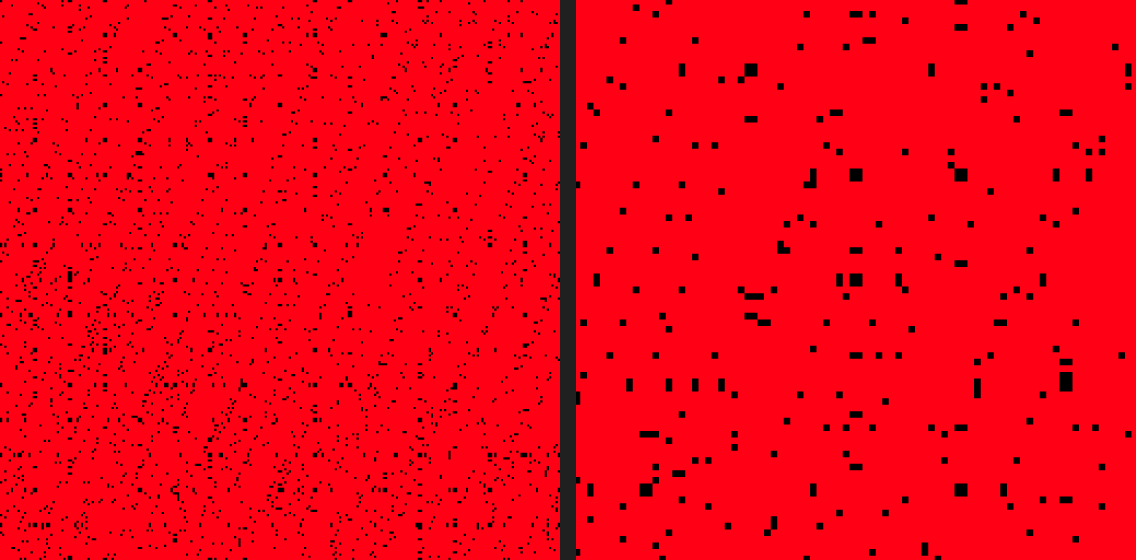
Left: the whole. Right: its middle third, enlarged.
Reproduce this texture procedurally as a WebGL 2 fragment shader.

```glsl
#version 300 es
precision highp float;
// Black square specks scattered at random over flat red, on a 256 x 256 grid.
// Every 16 squares two neighbours fuse into one wider cell, so specks on these
// seams are stretched; where two seams cross, big specks are more frequent.
uniform vec2 u_resolution;
out vec4 fragColor;

float hash(vec2 p) {
    return fract(sin(dot(p, vec2(127.1, 311.7))) * 43758.5453);
}

// 1 inside a black speck, 0 on the red ground; uv spans 0..1
float speck(vec2 uv) {
    vec2 square = floor(uv * 256.0);

    // The last square of a block and the first of the next share one index
    vec2 cell = square - floor(square / 16.0);
    vec2 seam = 1.0 - step(2.0, mod(square + 1.0, 16.0));

    // Chance of a speck in open ground, on a seam and at a crossing
    float chance = mix(0.043, 0.06, max(seam.x, seam.y));
    chance = mix(chance, 0.33, seam.x * seam.y);
    return step(hash(cell + 17.0), chance);
}

void main() {
    // Average 4 x 4 samples per pixel for smooth edges at any size
    float coverage = 0.0;
    for (int j = 0; j < 4; j++) {
        for (int i = 0; i < 4; i++) {
            vec2 offset = (vec2(i, j) + 0.5) / 4.0 - 0.5;
            coverage += speck((gl_FragCoord.xy + offset) / u_resolution) / 16.0;
        }
    }

    vec3 red = vec3(1.0, 0.0, 0.08);
    fragColor = vec4(mix(red, vec3(0.0), coverage), 1.0);
}
```
